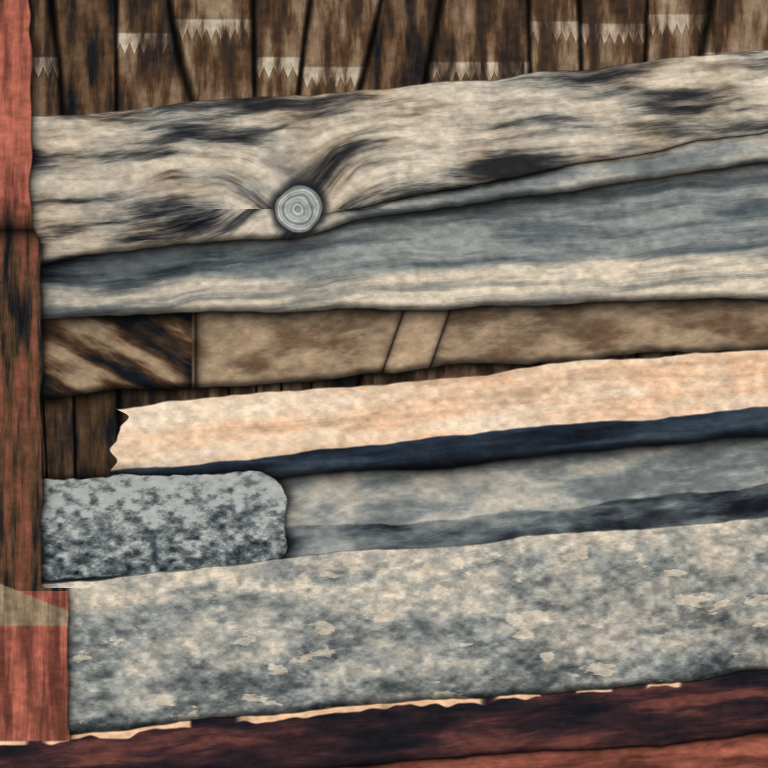
This texture is drawn by a Shadertoy shader. Its source:

```glsl
// Stack of weathered logs and sawn beams between a red post and upright planks.
#define PALE vec3(.85, .79, .70)
#define GRAY vec3(.58, .59, .57)
#define SLATE vec3(.33, .36, .37)
#define TAN vec3(.61, .52, .42)
#define BROWN vec3(.33, .24, .17)
#define INK vec3(.09, .10, .12)
#define PEACH vec3(.93, .75, .60)
#define RUST vec3(.56, .32, .26)
#define SLOPE .09
#define SOFT .0018
#define WOBBLE .022

float hash(vec2 p) {
  vec3 a = fract(p.xyx * .1031);
  a += dot(a, a.yzx + 33.33);
  return fract((a.x + a.y) * a.z);
}

float noise(vec2 p) {
  vec2 i = floor(p), f = fract(p);
  f = f * f * (3. - 2. * f);
  return mix(mix(hash(i), hash(i + vec2(1, 0)), f.x),
             mix(hash(i + vec2(0, 1)), hash(i + 1.), f.x), f.y);
}

float fbm(vec2 p) {
  float sum = 0., amp = .5;
  for (int i = 0; i < 5; i++) {
    sum += amp * noise(p);
    p = mat2(1.9, .2, -.2, 2) * p + 17.3;
    amp *= .55;
  }
  return sum / 1.05;
}

// Streaks that follow the lie of the timber
float grain(vec2 q, float fx, float fy) {
  q.y += SLOPE * q.x + .03 * fbm(q * 6. + fx);
  return smoothstep(.22, .78, fbm(q * vec2(fx, fy) + fy));
}

float cover(float d) { return smoothstep(-SOFT, SOFT, d); }

// Thin dark line at distance zero
float seam(float d, float width) { return 1. - .75 * exp(-abs(d) / width); }

float edge(float x, float left, float right) {
  return mix(left, right, x) + WOBBLE * (fbm(vec2(x * 7., left * 90.)) - .5);
}

vec3 ramp(vec3 low, vec3 mid, vec3 high, float t) {
  t = clamp(t, 0., 1.) * 2.;
  return mix(mix(low, mid, min(t, 1.)), high, max(t - 1., 0.));
}

// Lays a beam over the scene with a contact shadow below it
void lay(inout vec3 col, float y, float top, float bottom, float mask, vec3 face) {
  float below = cover(y - top) * mask;
  col *= 1. - .85 * below * exp(-max(y - bottom, 0.) / .011);
  face *= .4 + .6 * smoothstep(0., .012, bottom - y);
  col = mix(col, face, below * cover(bottom - y));
}

vec3 uprightPlanks(vec2 q) {
  float s = q.x * 11.5 + .5 * noise(q.xx * 9.) + q.y * (noise(q.xx * 4.) - .5) * 6.;
  float f = fract(s), tone = hash(vec2(floor(s), 4));
  float g = smoothstep(.2, .8, fbm(q * vec2(75, 14)));
  vec3 col = ramp(INK, BROWN, TAN, g * .7 + tone * .4 - .15 + .2 * q.x);
  // Splintered saw teeth
  float tooth = abs(fract(q.x * 80.) - .5) * .03;
  float row = q.y - .015 - .08 * fract(tone * 7.);
  col = mix(col, PALE * .9, cover(row) * cover(.012 + tooth - row) * step(.5, tone) * g);
  return col * (.2 + .8 * smoothstep(0., .09, min(f, 1. - f)));
}

vec3 backBoards(vec2 q) {
  float g = grain(q, 18., 45.), strip = abs(q.x - .54 + (q.y - .45) * .35) - .03;
  vec3 col = ramp(BROWN, TAN * .93, TAN * 1.15, g * .7 + .2);
  col = mix(col, TAN * (1. + .25 * g), cover(-strip)) * seam(strip, .003);
  // Hollow with broken splinters
  float chips = smoothstep(.3, .75, fbm(mat2(9, -16, 7, 32) * q));
  return mix(ramp(INK, BROWN, TAN, chips * 1.1 - .1), col, cover(q.x - .25)) * seam(q.x - .255, .005);
}

void mainImage(out vec4 fragColor, in vec2 fragCoord) {
  vec2 q = fragCoord / iResolution.xy;
  q.y = 1. - q.y;
  float x = q.x, y = q.y, speck = fbm(q * vec2(90, 130));
  float mottle = smoothstep(.25, .75, fbm(q * vec2(14, 22) + 40.));
  vec3 col = uprightPlanks(q), face;

  // Stone-gray ledge, dark in front
  float g = grain(q, 14., 55.), lip = edge(x, .722, .635);
  face = mix(ramp(SLATE, GRAY, PALE, g * .6 + .2),
             ramp(INK, SLATE, GRAY, g * .6 + mottle * .4), cover(y - lip));
  lay(col, y, edge(x, .64, .55), .8, 1., face);
  lay(col, y, .36, edge(x, .522, .452), 1., backBoards(q));

  // Gray log with a pale lower flank
  g = grain(q, 7., 75.);
  lip = edge(x, .375, .325);
  float right = smoothstep(.1, .6, x);
  face = mix(ramp(INK, SLATE, GRAY, g * .6 + .5 * right),
             ramp(SLATE, mix(GRAY, TAN, .3), PALE, g * .75 + .1 + .3 * right),
             smoothstep(-.004, .012, y - lip));
  lay(col, y, .18, edge(x, .417, .387), 1., face);

  // Cracked brown log, its grain bending around a knot
  vec2 k = q - vec2(.388, .272);
  float knot = length(k) + .006 * (noise(q * 60.) - .5), bend = exp(-dot(k, k) / .005);
  g = grain(q + vec2(0, .06 * bend * sign(k.y)), 9., 60.);
  float decay = smoothstep(.6, 0., x) * smoothstep(.13, .25, y);
  face = ramp(INK, mix(TAN, GRAY, .25 + .5 * mottle), PALE, g * .95 + .08 - .22 * decay);
  float crack = y - edge(x, .362, .17), split = smoothstep(.4, .45, x);
  face = mix(face, ramp(SLATE, GRAY, PALE, g * .6 + .25), smoothstep(0., .01, crack) * split);
  face *= mix(1., seam(crack, .003), split);
  face = mix(face, INK, .8 * smoothstep(.045, .03, knot));
  face = mix(face, GRAY * (.75 + .5 * noise(vec2(knot * 330.))), cover(.029 - knot));
  lay(col, y, edge(x, .155, .068), edge(x, .35, .212) + .018 * bend, 1., face);

  // Fresh sawn beam with a blue shaded side and ragged end
  g = grain(q, 5., 45.);
  lip = edge(x, .627, .53);
  face = mix(ramp(TAN, mix(PEACH, PALE, .5 * mottle), PALE * 1.1, g * .6 + .3),
             ramp(INK, vec3(.17, .21, .26), SLATE, g * .8), cover(y - lip));
  float ragged = cover(x - .14 - .03 * noise(vec2(y * 70., 1)));
  lay(col, y, edge(x, .543, .453), edge(x, .658, .567), ragged, face);

  // Rounded rough slab
  vec2 d = abs(q - vec2(.19, .69 - .03 * x)) - vec2(.135, .018);
  float slab = length(max(d, 0.)) - .048 + .016 * (fbm(q * 25.) - .5);
  face = ramp(INK, SLATE, GRAY * 1.1, 1.4 * speck + .15 - 4. * (y - .665));
  col = mix(col * seam(max(slab, 0.), .008), face, cover(-slab));

  // Broad gray log with pale scuffs
  float top = edge(x, .765, .668), bottom = edge(x, .962, .877);
  g = grain(q, 16., 42.);
  face = ramp(SLATE * .8, mix(GRAY, TAN, .3 * mottle * x), PALE,
              .5 * g + .5 * speck + .22 - .42 * (y - top) / (bottom - top));
  face = mix(face, PALE, .75 * smoothstep(.64, .74, fbm(q * vec2(28, 55) + 9.)));
  lay(col, y, top, bottom, 1., face);

  // Dark stained rail with a chipped bright edge
  g = grain(q, 8., 50.);
  lip = y - edge(x, 1.03, .96);
  face = mix(ramp(INK, vec3(.24, .16, .17), RUST, g * .8), RUST * (.6 + .6 * g), cover(lip));
  float chip = cover(.009 * noise(vec2(x * 60., 2)) + .002 - y + bottom);
  chip *= smoothstep(.42, .55, noise(vec2(x * 22., 6)));
  lay(col, y, bottom, 1.1, 1., mix(face * seam(lip, .004), PEACH, chip));

  // Left post in red and brown lengths, on a block
  float post = .037 + .014 * smoothstep(.28, .34, y) + .034 * step(.765, y) + .006 * noise(vec2(y * 25.)) - x;
  g = smoothstep(.2, .8, fbm(q * vec2(110, 12)));
  face = mix(RUST * (.7 + .6 * g), ramp(INK, BROWN, RUST, g * .9), smoothstep(.25, .31, y) * step(y, .77));
  face = mix(face, TAN * (.7 + .4 * g), cover(y - .76 - .4 * x) * cover(.815 - y));
  face = mix(col * seam(min(post, 0.), .006), face * seam(y - .3, .01), cover(post));
  col = mix(col, face, cover(.965 - y)) * (.8 + .4 * speck);
  fragColor = vec4(clamp(col, 0., 1.), 1);
}
```
